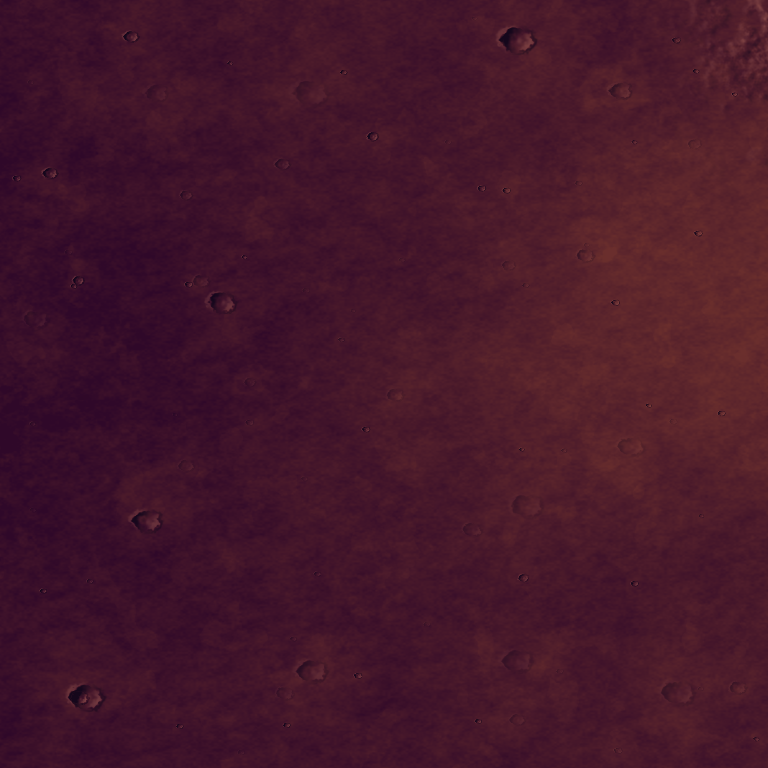
This texture is drawn by a Shadertoy shader. Its source:

```glsl
const vec3 PLUM = vec3(0.194, 0.038, 0.160);
const vec3 RUST = vec3(0.392, 0.166, 0.173);
const vec3 SHADOW = vec3(0.06, 0.02, 0.10);
const vec3 SUNLIT = vec3(0.62, 0.36, 0.33);
const vec2 LIGHT = vec2(0.93, -0.37);

float hash(vec2 p) {
    vec3 q = fract(p.xyx * 0.1031);
    q += dot(q, q.yzx + 33.33);
    return fract((q.x + q.y) * q.z);
}

vec2 hash2(vec2 p) {
    return vec2(hash(p), hash(p + 57.3));
}

float noise(vec2 p) {
    vec2 i = floor(p), f = fract(p);
    f = f * f * (3.0 - 2.0 * f);
    return mix(mix(hash(i), hash(i + vec2(1, 0)), f.x),
               mix(hash(i + vec2(0, 1)), hash(i + vec2(1, 1)), f.x), f.y);
}

float fbm(vec2 p) {
    float sum = 0.0, amp = 0.5;
    for (int i = 0; i < 5; i++) {
        sum += amp * noise(p);
        p = mat2(1.6, 1.2, -1.2, 1.6) * p + 7.1;
        amp *= 0.5;
    }
    return sum;
}

vec2 rotate(vec2 p, float a) {
    float c = cos(a), s = sin(a);
    return vec2(c * p.x + s * p.y, c * p.y - s * p.x);
}

float blob(vec2 p, vec2 size) {
    p /= size;
    return exp(-dot(p, p));
}

// One pit: steep shaded walls, a ragged rim and a central peak
float crater(vec2 d, float radius) {
    vec2 q = d / radius;
    float wobble = noise(q * 2.2 + radius * 900.0) + 0.7 * noise(q * 6.0 + 40.0) - 0.85;
    float r = length(q * vec2(1.0, 1.3)) + 0.3 * wobble;
    float side = dot(d, LIGHT) / max(length(d), 1e-5);
    float wall = smoothstep(1.05, 0.9, r) * smoothstep(0.3, 0.85, r);
    float rim = exp(-pow((r - 1.1) / 0.14, 2.0));
    float peak = blob(q - LIGHT * 0.12, vec2(0.22)) - blob(q + LIGHT * 0.2, vec2(0.2));
    return wall * (side * 0.8 - 0.3) - rim * (side * 0.45 + 0.1) + peak * 0.35;
}

// Scattered craters: x is the pale dust around them, y the relief
vec2 craterField(vec2 p, float cells, vec2 radii, float density, float seed) {
    vec2 home = floor(p * cells), total = vec2(0);
    float ragged = fbm(p * 50.0 + seed) - 0.48;
    for (int j = -1; j <= 1; j++)
    for (int i = -1; i <= 1; i++) {
        vec2 cell = home + vec2(i, j), id = cell + seed;
        if (hash(id + 11.7) > density) continue;
        vec2 d = p - (cell + 0.15 + 0.7 * hash2(id)) / cells;
        float radius = mix(radii.x, radii.y, hash(id + 23.1));
        float age = hash(id + 41.9);
        float depth = mix(0.25, 1.0, smoothstep(0.35, 0.75, age));
        vec2 drift = (hash2(id + 71.0) - 0.4) * radius * 2.0;
        float r = length(d - drift) / radius + 3.5 * ragged;
        float dust = smoothstep(3.8, 2.6, r) * 0.55 + exp(-max(r, 0.0) * r * 0.2) * 0.45;
        total += vec2(dust * mix(0.6, 1.0, age), crater(d, radius) * depth);
    }
    return total;
}

// Broad change from dark plains to the rusty upland
float plains(vec2 p) {
    vec2 warp = vec2(fbm(p * 5.0), fbm(p * 5.0 + 31.0)) - 0.48;
    vec2 q = p + 0.2 * warp;
    float tone = 0.13 + 0.32 * q.x;
    tone += 0.52 * blob(rotate(q - vec2(0.92, 0.59), 0.35), vec2(0.36, 0.20));
    tone -= 0.15 * blob(q - vec2(0.04, 0.52), vec2(0.28, 0.24));
    tone += 0.10 * blob(q - vec2(0.35, 0.98), vec2(0.35, 0.20));
    return tone;
}

// Sparse hills lit from one side
float hillHeight(vec2 p) {
    return smoothstep(0.45, 0.75, fbm(p * 24.0));
}

float hills(vec2 p) {
    vec2 offset = LIGHT * 0.003;
    return hillHeight(p + offset) - hillHeight(p - offset);
}

void mainImage(out vec4 fragColor, in vec2 fragCoord) {
    vec2 p = fragCoord / iResolution.y;

    // Mottled ground with faint slanted streaks and grain
    float tone = plains(p);
    tone += 0.30 * (fbm(p * 15.0 + 4.0) - 0.48);
    tone += 0.36 * (fbm(rotate(p, 0.25) * vec2(45.0, 80.0)) - 0.48);
    tone += 0.15 * (noise(p * vec2(150.0, 260.0)) - 0.5);
    tone += 0.13 * (noise(p * vec2(300.0, 420.0) + 9.0) - 0.5);
    tone += 0.10 * smoothstep(0.60, 0.66, fbm(p * 30.0 + 60.0));

    // Craters, from wide to tiny
    vec2 wide = craterField(p, 4.0, vec2(0.013, 0.021), 0.65, 3.0);
    vec2 small = craterField(p, 7.0, vec2(0.006, 0.011), 0.42, 29.0);
    vec2 tiny = craterField(p, 14.0, vec2(0.003, 0.005), 0.25, 83.0);
    tone += 0.20 * wide.x + 0.18 * small.x + 0.08 * tiny.x;

    // Rough upper right corner
    float corner = blob(p - vec2(1.02, 0.95), vec2(0.10, 0.15));
    tone += 0.15 * corner;
    float relief = wide.y + small.y + 0.9 * tiny.y;
    relief += hills(p) * (1.3 * corner + 0.03);

    vec3 color = mix(PLUM, RUST, clamp(tone, -0.05, 1.12));
    color = mix(color, SHADOW, clamp(-relief, 0.0, 0.9));
    color = mix(color, SUNLIT, clamp(relief, 0.0, 0.8));
    fragColor = vec4(color, 1.0);
}
```
